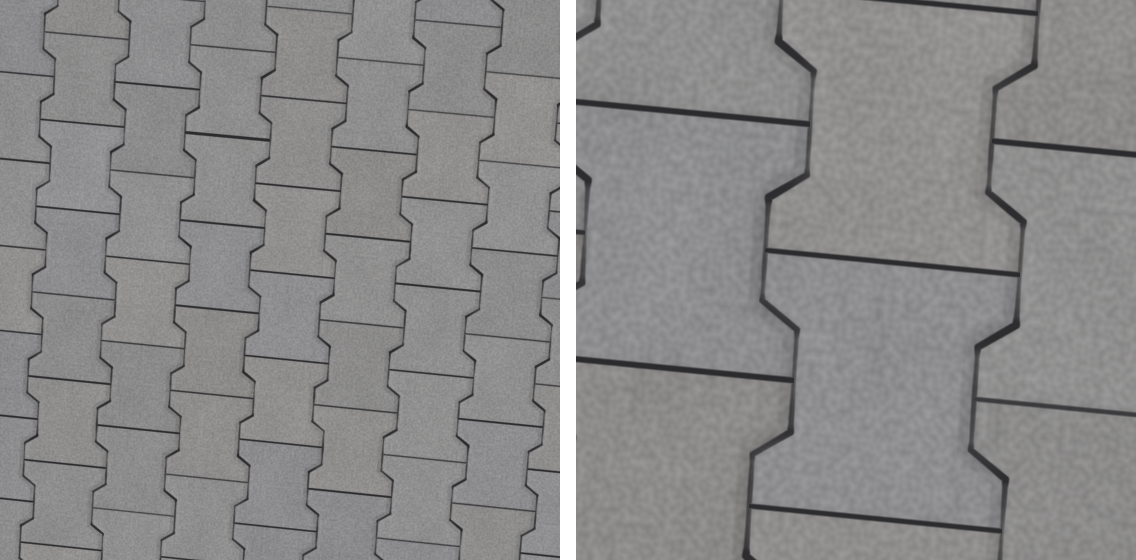
Left: the whole. Right: its middle third, enlarged.
Write a WebGL 1 fragment shader that draws this texture.

```glsl
precision highp float;
// Grey I-shaped interlocking concrete pavers in staggered columns, seen slightly tilted.

uniform vec2 u_resolution;

// Perspective lattice: canvas position of paver (0,0), one column step, one row step
const vec2 ORIGIN = vec2(0.1549, 0.0629);
const vec2 COLUMN_STEP = vec2(0.12975, 0.01166);
const vec2 ROW_STEP = vec2(-0.00693, 0.15830);
const vec2 TILT = vec2(-0.00209, 0.00643);

// Paver proportions, in units of one row height
const float COLUMN_WIDTH = 0.856;
const float FLARE = 0.072;
const float BEVEL = 0.05;

const vec3 STONE = vec3(0.557, 0.555, 0.558);
const vec3 GAP = vec3(0.17, 0.17, 0.18);

float hash(vec2 p) {
  vec3 q = fract(vec3(p.xyx) * 0.1031);
  q += dot(q, q.yzx + 33.33);
  return fract((q.x + q.y) * q.z);
}

vec2 gradient(vec2 cell) {
  float angle = 6.2832 * hash(cell + 71.0);
  return vec2(cos(angle), sin(angle));
}

float gradientNoise(vec2 p) {
  vec2 i = floor(p), f = fract(p);
  vec2 s = f * f * f * (f * (f * 6.0 - 15.0) + 10.0);
  vec2 e = vec2(1.0, 0.0);
  float low = mix(dot(gradient(i), f), dot(gradient(i + e), f - e), s.x);
  float high = mix(dot(gradient(i + e.yx), f - e.yx), dot(gradient(i + 1.0), f - 1.0), s.x);
  return mix(low, high, s.y);
}

// Canvas position to (column, row), undoing the perspective
vec2 latticeCoords(vec2 p) {
  vec2 a = COLUMN_STEP - TILT.x * p;
  vec2 b = ROW_STEP - TILT.y * p;
  vec2 r = p - ORIGIN;
  return vec2(r.x * b.y - r.y * b.x, a.x * r.y - a.y * r.x) / (a.x * b.y - a.y * b.x);
}

float segmentDistance(vec2 p, vec2 a, vec2 b) {
  vec2 d = b - a;
  return length(p - a - d * clamp(dot(p - a, d) / dot(d, d), 0.0, 1.0));
}

// Signed distance to the notched side; p.y is folded about the left paver's joint
float sideDistance(vec2 p) {
  vec2 wide = vec2(FLARE, 0.20), narrow = vec2(-FLARE, 0.30);
  float d = segmentDistance(p, vec2(FLARE, -0.1), wide);
  d = min(d, segmentDistance(p, wide, narrow));
  d = min(d, segmentDistance(p, narrow, vec2(-FLARE, 0.6)));
  return p.x < FLARE * clamp((0.25 - p.y) / 0.05, -1.0, 1.0) ? -d : d;
}

float stagger(float column) {
  return 0.5 * mod(column, 2.0);
}

float lineMask(float d, float halfWidth, float soft) {
  return 1.0 - smoothstep(halfWidth - soft, halfWidth + soft, d);
}

void main() {
  vec2 p = gl_FragCoord.xy / u_resolution;
  vec2 uv = latticeCoords(vec2(p.x, 1.0 - p.y));
  float pixel = 1.0 / (0.155 * min(u_resolution.x, u_resolution.y));
  float soft = 0.003 + 0.6 * pixel;

  // Nearest side and the column that owns this point
  float leftColumn = floor(uv.x);
  float fold = abs(fract(uv.y + stagger(leftColumn) + 0.5) - 0.5);
  float side = sideDistance(vec2((uv.x - leftColumn - 0.5) * COLUMN_WIDTH, fold));
  float sideGap = abs(side);
  float column = leftColumn + step(0.0, side);

  // Cross joint, with a small shift and its own width and depth
  float row = uv.y + stagger(column);
  float jointRow = floor(row + 0.5);
  vec2 jointId = vec2(column, jointRow) + 40.0;
  float joint = row - jointRow - 0.012 * (hash(jointId) - 0.5);
  vec2 paverId = vec2(column, jointRow - step(joint, 0.0)) + 90.0;
  float wear = hash(jointId + 17.0);

  // Stone: tone per paver, mottling and fine grain
  float tone = 0.026 * (hash(paverId) - 0.5);
  tone += 0.022 * gradientNoise(uv * 2.3 + 20.0);
  tone += 0.026 * gradientNoise(uv * vec2(12.0, 14.0) + 50.0);
  tone += 0.060 * gradientNoise(uv * vec2(31.0, 36.0) + 90.0);
  vec3 color = STONE + tone;
  color += (hash(paverId + 5.0) - 0.5) * vec3(0.008, 0.002, -0.014);

  // Bevels: lit on a paver's left edge, shaded and creased on its right edge
  float bevel = lineMask(sideGap, BEVEL, 0.008 + soft);
  float crease = lineMask(abs(sideGap - BEVEL), 0.004, 0.006 + soft);
  color += side > 0.0 ? 0.022 * bevel : -0.035 * bevel - 0.025 * crease;
  color -= 0.09 * exp(-sideGap / 0.016);
  color -= 0.04 * exp(-abs(joint) / 0.014);

  // Gaps: sides are darkest along the slanted notches
  float slant = 1.0 - smoothstep(0.05, 0.09, abs(fold - 0.25));
  float grit = gradientNoise(uv * vec2(2.0, 5.0) + 130.0);
  float sideDepth = clamp(0.62 + 0.28 * slant + 0.45 * grit, 0.3, 0.98);
  float sideMask = sideDepth * lineMask(sideGap, 0.009 + 0.004 * slant + 0.006 * grit, soft);
  float jointWidth = 0.008 + 0.004 * wear + 0.005 * step(0.93, wear);
  float jointDepth = mix(0.68, 1.0, smoothstep(0.0, 0.5, wear));
  float jointMask = jointDepth * lineMask(abs(joint), jointWidth, soft);
  color = mix(color, GAP, max(sideMask, jointMask));

  gl_FragColor = vec4(color, 1.0);
}
```
